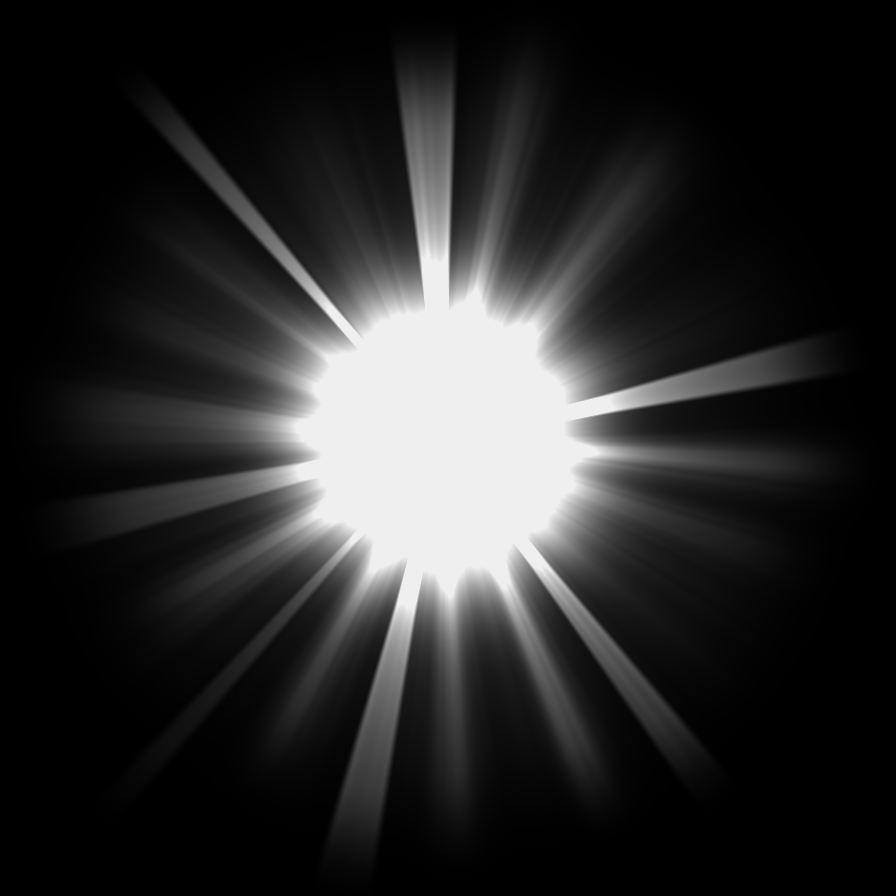
Write a Shadertoy shader that draws this background.

```glsl
// A white starburst on black: a clipped core with a soft halo, crossed by
// crisp beams and blurred bands of light that fan out from one centre.
// All rays are wedges in polar coordinates, combed by fine angular noise.

float hash(float n) {
    n = fract(n * 0.1031);
    n *= n + 33.33;
    return fract(n * (n + n));
}

// Smooth noise around the circle, with a whole number of cells per turn
float angularNoise(float degrees, float cells, float seed) {
    float x = fract(degrees / 360.0) * cells;
    float cell = floor(x);
    float a = hash(cell + seed);
    float b = hash(mod(cell + 1.0, cells) + seed);
    return mix(a, b, smoothstep(0.0, 1.0, x - cell));
}

float angleBetween(float a, float b) {
    return abs(mod(a - b + 180.0, 360.0) - 180.0);
}

// Light along a ray: exponential decay that fades out near its reach
float falloff(float r, float reach) {
    return exp(-5.0 * (r - 0.3)) * (1.0 - smoothstep(reach - 0.14, reach, r));
}

// Each ray: direction and half width in degrees, strength, reach
const vec4 BEAMS[7] = vec4[7](
    vec4(  92.8, 4.6, 0.42, 0.48),
    vec4( 130.8, 1.8, 0.36, 0.56),
    vec4(  12.7, 3.1, 0.38, 0.49),
    vec4( -52.3, 2.7, 0.29, 0.52),
    vec4(-102.8, 3.5, 0.36, 0.53),
    vec4(-167.5, 3.6, 0.17, 0.49),
    vec4(-132.3, 1.6, 0.12, 0.59));

const vec4 BANDS[12] = vec4[12](
    vec4(  -4.0, 4.0, 0.19, 0.50),
    vec4( -66.0, 3.6, 0.27, 0.49),
    vec4( -88.5, 3.4, 0.18, 0.50),
    vec4(-119.0, 3.2, 0.13, 0.46),
    vec4(-149.0, 4.5, 0.10, 0.42),
    vec4( 176.0, 5.5, 0.15, 0.50),
    vec4( 159.0, 6.0, 0.07, 0.47),
    vec4( 142.0, 4.5, 0.08, 0.48),
    vec4( 113.0, 5.0, 0.06, 0.48),
    vec4(  77.0, 5.0, 0.16, 0.51),
    vec4(  54.0, 5.5, 0.18, 0.48),
    vec4( -19.0, 4.0, 0.08, 0.47));

void mainImage(out vec4 fragColor, in vec2 fragCoord) {
    vec2 p = (fragCoord - 0.5 * iResolution.xy) / min(iResolution.x, iResolution.y);
    p -= vec2(-0.005, 0.008);
    float r = length(p);
    float angle = degrees(atan(p.y, p.x + (r < 1e-5 ? 1e-5 : 0.0)));

    // Fine streaks shared by every ray
    float fine = angularNoise(angle, 300.0, 17.0);
    float broad = angularNoise(angle, 110.0, 431.0);
    float streaks = 0.72 + 0.26 * fine + 0.3 * broad;

    // Crisp beams and blurred bands
    float rays = 0.0;
    for (int i = 0; i < BEAMS.length(); i++) {
        vec4 beam = BEAMS[i];
        float away = angleBetween(angle, beam.x);
        float wedge = 1.0 - smoothstep(beam.y - 0.8, beam.y + 0.7, away);
        rays += wedge * beam.z * mix(1.0, streaks, 0.5) * falloff(r, beam.w);
    }
    for (int i = 0; i < BANDS.length(); i++) {
        vec4 band = BANDS[i];
        float away = angleBetween(angle, band.x) / band.y;
        rays += exp(-away * away) * band.z * streaks * falloff(r, band.w);
    }

    // Faint filler rays between the named ones
    float filler = angularNoise(angle, 60.0, 97.0);
    rays += 0.045 * filler * streaks * falloff(r, 0.48);

    // Clipped core with a slightly ragged rim, and a wide halo
    float rim = 0.143 + 0.012 * filler;
    float core = 1.6 * exp(-pow(r / rim, 3.0));
    float halo = 0.9 * exp(-10.0 * r) * (0.6 + 0.4 * streaks);
    halo *= 1.0 - smoothstep(0.3, 0.52, r);

    float light = min(core + halo + rays, 0.938);
    fragColor = vec4(vec3(light), 1.0);
}
```
